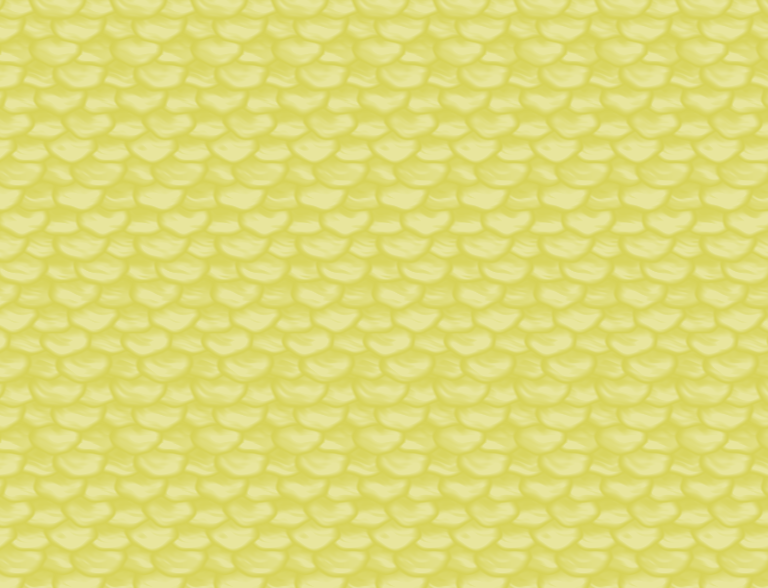
Give the GLSL for this pattern, as a Shadertoy shader.

```glsl
const float TAU = 6.2831853;
const float REPEATS = 9.5;             // repeats across the canvas
const float ROW_STEP = 0.300;          // row height, in repeats
const float FIRST_ROW = 0.59;          // depth of row zero below the top edge
const float ROW_CYCLE = 16.0;          // rows before the arrangement recurs
const float ZIGZAG = 0.14;             // sideways shift of alternate rows
const float DRIFT = 0.16;              // slow sideways wander of the rows
const float WARP = 0.009;              // wobble of the outlines
const float POINTEDNESS = 1.85;        // 2 is round, 1 is a diamond
const vec2 BIG_SCALE = vec2(0.35, 0.25);
const vec2 SMALL_SCALE = vec2(0.34, 0.20);
const float EDGE_SOFTNESS = 0.07;
const vec3 SHADOW = vec3(0.838, 0.822, 0.335);
const vec3 HIGHLIGHT = vec3(0.908, 0.899, 0.610);

float hash(vec2 p) {
    vec3 q = fract(vec3(p.xyx) * 0.1031);
    q += dot(q, q.yzx + 33.33);
    return fract((q.x + q.y) * q.z);
}

float noise(vec2 p) {
    vec2 i = floor(p), f = fract(p);
    f = f * f * (3.0 - 2.0 * f);
    return mix(mix(hash(i), hash(i + vec2(1, 0)), f.x),
               mix(hash(i + vec2(0, 1)), hash(i + vec2(1, 1)), f.x), f.y);
}

// Sideways place of the large scale in a row
float rowOffset(float row) {
    float side = mod(row, 2.0) * 2.0 - 1.0;
    return 0.985 + ZIGZAG * side - DRIFT * cos(TAU * (row + 0.5) / ROW_CYCLE);
}

// Outline wobble that recurs with every repeat
vec2 wobble(vec2 p) {
    float x = TAU * p.x, y = TAU * p.y / (ROW_STEP * ROW_CYCLE);
    return WARP * vec2(sin(2.0 * x + 9.0 * y) + 0.6 * sin(3.0 * x - 23.0 * y),
                       sin(3.0 * x + 5.0 * y) + 0.7 * sin(2.0 * x - 13.0 * y + 1.7));
}

// Nested arcs that sweep down the left flank and under the bowl
float fibres(vec2 p, float seed) {
    vec2 c = p - vec2(0.45, -0.95);
    float across = length(c), along = atan(c.x, c.y);
    vec2 shift = vec2(seed * 17.0 + 40.0, seed * 31.0 + 60.0);
    float f = 0.6 * noise(vec2(along * 1.8, across * 3.6) + shift)
            + 0.4 * noise(vec2(along * 3.2, across * 7.5) + shift.yx);
    return smoothstep(0.22, 0.76, f);
}

// Lays one scale over the tone beneath it; p points right and down
float layScale(float tone, vec2 p, vec2 radii, float strength, float seed) {
    vec2 q = p / radii;
    vec2 bent = pow(abs(q) + 1e-4, vec2(POINTEDNESS));
    float r = pow(bent.x + bent.y, 1.0 / POINTEDNESS);
    float cover = 1.0 - smoothstep(1.0 - EDGE_SOFTNESS, 1.0 + EDGE_SOFTNESS, r);
    float rim = 1.0 - smoothstep(0.62, 0.98, r);
    float lit = smoothstep(-0.50, 0.32, q.y + 0.22 * q.x);
    float fibre = mix(0.5, fibres(q, seed), 0.95 - 0.35 * smoothstep(-0.2, 0.5, q.x));
    float body = strength * (0.44 + 0.92 * fibre);
    return mix(tone, 0.03 + rim * mix(0.20, 1.0, lit) * body, cover);
}

void mainImage(out vec4 fragColor, in vec2 fragCoord) {
    vec2 p = vec2(fragCoord.x, iResolution.y - fragCoord.y) * REPEATS / iResolution.x;
    p += wobble(p);
    float nearest = floor((p.y - FIRST_ROW) / ROW_STEP);
    float tone = 0.15;

    // Lower rows first, so that each row hangs over the next
    for (int i = 2; i >= -1; i--) {
        float row = nearest + float(i);
        float seed = mod(row, ROW_CYCLE);
        float y = p.y - FIRST_ROW - row * ROW_STEP;
        float x = p.x - rowOffset(row);
        float size = mix(0.94, 1.06, hash(vec2(seed, 5.0)));
        float jitter = hash(vec2(seed, 9.0)) - 0.5;
        vec2 small = vec2(fract(x + 0.10 * jitter) - 0.5, y - 0.03 - 0.05 * jitter);
        vec2 big = vec2(fract(x + 0.5) - 0.5, y);
        tone = layScale(tone, small, SMALL_SCALE, 0.92 + 0.2 * jitter, seed + 20.0);
        tone = layScale(tone, big, BIG_SCALE * size, 1.08, seed);
    }

    tone = clamp(tone, 0.0, 1.0);
    fragColor = vec4(mix(SHADOW, HIGHLIGHT, tone), 1.0);
}
```
